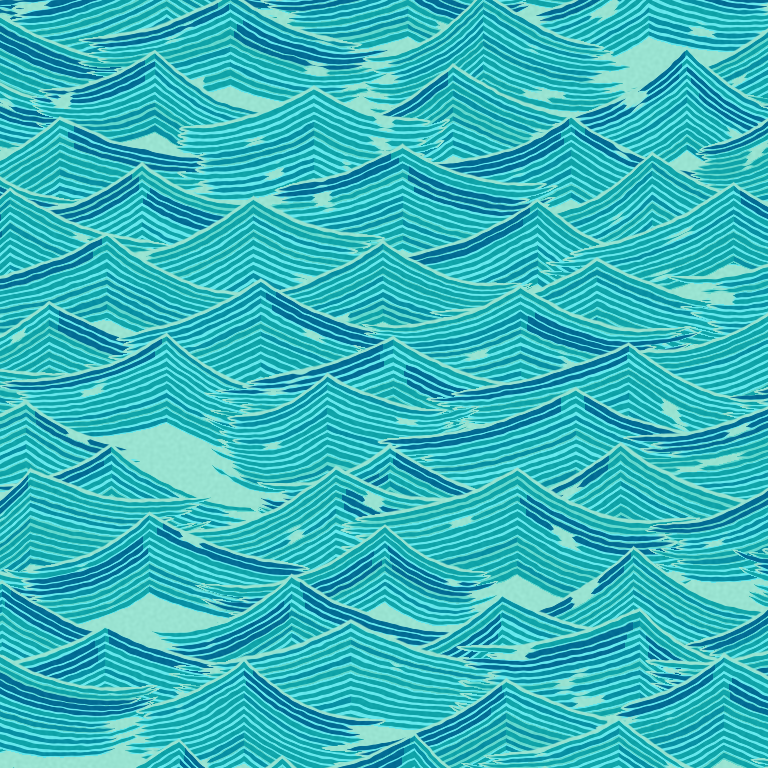
A WebGL 1 fragment shader for this pattern:

```glsl
precision highp float;
uniform vec2 u_resolution;

#define ROW_STEP 0.062
#define COLUMN_STEP 0.32
#define LINE_STEP 0.0101
#define HALO 0.003
#define BOLD_SHARE 0.62
#define PALE vec3(0.60, 0.89, 0.82)
#define CYAN vec3(0.40, 0.91, 0.93)
#define SEAFOAM vec3(0.39, 0.85, 0.81)
#define TEAL vec3(0.06, 0.64, 0.66)
#define MID_TEAL vec3(0.03, 0.56, 0.64)
#define DEEP vec3(0.01, 0.42, 0.58)

vec2 hash2(vec2 p) {
  vec3 q = fract(p.xyx * vec3(0.1031, 0.1030, 0.0973));
  q += dot(q, q.yzx + 33.33);
  return fract((q.xx + q.yz) * q.zy);
}

float corner(vec2 cell, vec2 offset) {
  return dot(hash2(cell) * 2.0 - 1.0, offset);
}

float gradientNoise(vec2 p) {
  vec2 i = floor(p), f = fract(p);
  vec2 s = f * f * (3.0 - 2.0 * f);
  vec2 e = vec2(1.0, 0.0);
  return mix(mix(corner(i, f), corner(i + e, f - e), s.x),
             mix(corner(i + e.yx, f - e.yx), corner(i + 1.0, f - 1.0), s.x), s.y);
}

// Paints one peaked wave made of nested strokes over the colour behind it
vec3 paintWave(vec3 behind, vec2 q, vec2 id, float wobble, float px) {
  float side = step(0.0, q.x);
  vec2 body = hash2(id + 91.7);
  vec2 flank = hash2(id + vec2(37.3 * side + 11.0, 53.0));
  vec2 shape = hash2(id + vec2(71.9, 29.0 * side + 7.0));
  float reach = mix(0.16, 0.27, flank.x);
  float d = abs(q.x) / reach;
  if (d > 1.0) return behind;

  // Concave flank that curls up towards its tip, strokes fanning from there
  float fall = mix(0.055, 0.10, shape.x);
  float top = -fall * (1.0 - pow(1.0 - d, 2.1)) + 0.03 * shape.y * d * d * d;
  float depth = mix(0.10, 0.14, body.x);
  float thick = depth * mix(1.0, mix(0.42, 0.75, body.y), d);
  float below = top - q.y + wobble;
  float count = floor(depth / LINE_STEP);
  float u = below / thick * count;
  if (below < -2.0 * HALO || u > count) return behind;

  // Each stroke has its own length, width and worn patches
  float k = max(floor(u), 0.0);
  float across = abs(u - k - 0.5);
  vec2 band = hash2(id * 5.0 + vec2(k * 2.3, k + 13.0));
  vec2 stroke = hash2(id * 7.0 + vec2(k * 3.1 + 5.0, side * 41.0 + k));
  float end = 0.99 - 0.27 * stroke.x - 0.05 * k / count;
  float wear = gradientNoise(vec2(d * 3.5 + id.x * 9.7 + side * 23.0, k * 0.4 + id.y * 5.3));
  float whole = smoothstep(0.38, 0.28, wear * smoothstep(0.05, 0.25, d));
  float taper = smoothstep(0.0, 0.12, end - d);
  float bold = step(flank.y, BOLD_SHARE) * step(abs(k - floor(shape.y * 4.0)), 1.1);
  bold *= step(0.08 * stroke.y, d);
  float halfWidth = mix(0.27, 0.37, band.x) + 0.05 * bold + 12.0 * wobble;
  halfWidth *= sqrt(taper) * whole;
  float dist = (across - halfWidth) * thick / count;
  float ink = smoothstep(0.6 * px, -0.6 * px, dist) * step(0.01, halfWidth);

  // Gaps are bright inside the wave and pale at its rim
  float inside = smoothstep(0.0, 0.5, taper) * whole * smoothstep(0.0, 0.004, below);
  vec3 gap = mix(PALE, mix(CYAN, SEAFOAM, step(0.72, band.y)), inside);
  vec3 paint = mix(TEAL, MID_TEAL, step(0.76, stroke.x));
  paint = mix(paint, DEEP, bold);

  float cover = smoothstep(-px, px, below + HALO);
  cover *= smoothstep(-px, px, (end + 0.02 - 0.2 * across * across - d) * reach);
  return mix(behind, mix(gap, paint, ink), cover);
}

void main() {
  float scale = min(u_resolution.x, u_resolution.y);
  vec2 p = gl_FragCoord.xy / scale;
  float px = 1.0 / scale;
  float wobble = 0.0040 * gradientNoise(p * vec2(17.0, 27.0))
               + 0.0018 * gradientNoise(p * vec2(80.0, 95.0));
  vec3 color = PALE;

  // Rows run from back to front, so lower waves overlap higher ones
  float baseRow = floor(p.y / ROW_STEP);
  for (int i = 0; i < 7; i++) {
    float row = baseRow + 5.0 - float(i);
    float shift = 0.5 * mod(row, 2.0) + 0.3 * hash2(vec2(row + 20.0, 3.0)).x;
    float baseColumn = floor(p.x / COLUMN_STEP - shift + 0.5);
    for (int j = 0; j < 3; j++) {
      vec2 id = vec2(baseColumn + float(j) - 1.0, row) + 20.0;
      vec2 jitter = (hash2(id) - 0.5) * vec2(0.3, 0.9);
      vec2 peak = (id - 20.0 + vec2(shift, 0.0) + jitter) * vec2(COLUMN_STEP, ROW_STEP);
      color = paintWave(color, p - peak, id, wobble, px);
    }
  }

  // Faint printed grain
  color += 0.04 * gradientNoise(p * 190.0);
  gl_FragColor = vec4(color, 1.0);
}
```
